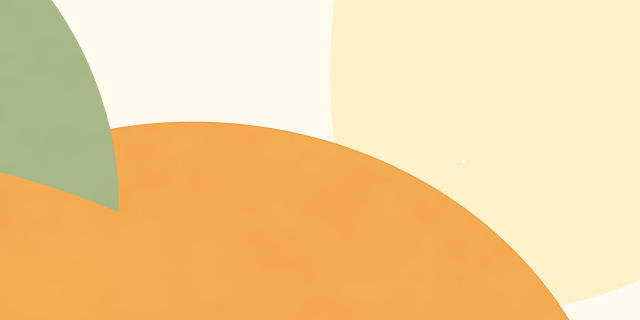
A WebGL 1 fragment shader for this background:

```glsl
precision highp float;
// Flat paper-cut background: a cream sheet, a pale yellow disc, a large
// orange mound and a green leaf tip. Each shape is an ellipse or circle
// distance, layered back to front with a faint mottled tint.

uniform vec2 u_resolution;

float hash(vec2 p) {
  return fract(sin(dot(p, vec2(127.1, 311.7))) * 43758.5453);
}

float noise(vec2 p) {
  vec2 i = floor(p), f = fract(p);
  f = f * f * (3.0 - 2.0 * f);
  return mix(mix(hash(i), hash(i + vec2(1.0, 0.0)), f.x),
             mix(hash(i + vec2(0.0, 1.0)), hash(i + vec2(1.0, 1.0)), f.x), f.y);
}

float circle(vec2 p, vec2 center, float radius) {
  return length(p - center) - radius;
}

// First-order distance to an ellipse turned by angle
float ellipse(vec2 p, vec2 center, vec2 radii, float angle) {
  float c = cos(angle), s = sin(angle);
  vec2 d = p - center;
  vec2 q = vec2(c * d.x + s * d.y, c * d.y - s * d.x) / radii;
  float k = length(q);
  return k * (k - 1.0) / max(length(q / radii), 0.0001);
}

// Antialiased fill, one pixel wide at the edge
float fill(float dist) {
  return clamp(0.5 - dist * u_resolution.y, 0.0, 1.0);
}

void main() {
  // Canvas height is one unit
  vec2 p = gl_FragCoord.xy / u_resolution.y;
  float mottle = noise(p * 9.0) * 0.6 + noise(p * 23.0) * 0.4 - 0.5;

  vec3 cream = vec3(1.0, 0.98, 0.93);
  vec3 yellow = vec3(0.99, 0.945, 0.79) + 0.004 * mottle;
  vec3 orange = vec3(0.957, 0.667, 0.318) + vec3(0.006, 0.012, 0.012) * mottle;
  vec3 green = vec3(0.66, 0.72, 0.535) + vec3(0.012, 0.006, 0.016) * mottle;

  // Pale disc and its small white fleck
  vec3 color = mix(cream, yellow, fill(ellipse(p, vec2(2.8696, 2.4992), vec2(2.866, 1.1312), 0.988)));
  color = mix(color, vec3(1.0), fill(circle(p, vec2(1.448, 0.495), 0.004)));

  // Orange mound with a warm patch at lower left and a thin darker rim
  float mound = ellipse(p, vec2(0.6042, -0.5833), vec2(1.3438, 1.2031), 0.0);
  vec2 patchOffset = (p - vec2(0.15, 0.11)) / vec2(0.25, 0.12);
  orange += vec3(0.006, 0.012, 0.0) * exp(-dot(patchOffset, patchOffset));
  orange -= vec3(0.04, 0.05, 0.05) * smoothstep(-0.007, 0.0, mound);
  color = mix(color, orange, fill(mound));

  // Leaf tip: inside one arc, above another
  float leaf = max(circle(p, vec2(-0.7414, 0.3477), 1.1138),
                   -circle(p, vec2(-0.5977, -1.9375), 2.4719));
  color = mix(color, green, fill(leaf));

  gl_FragColor = vec4(color, 1.0);
}
```
